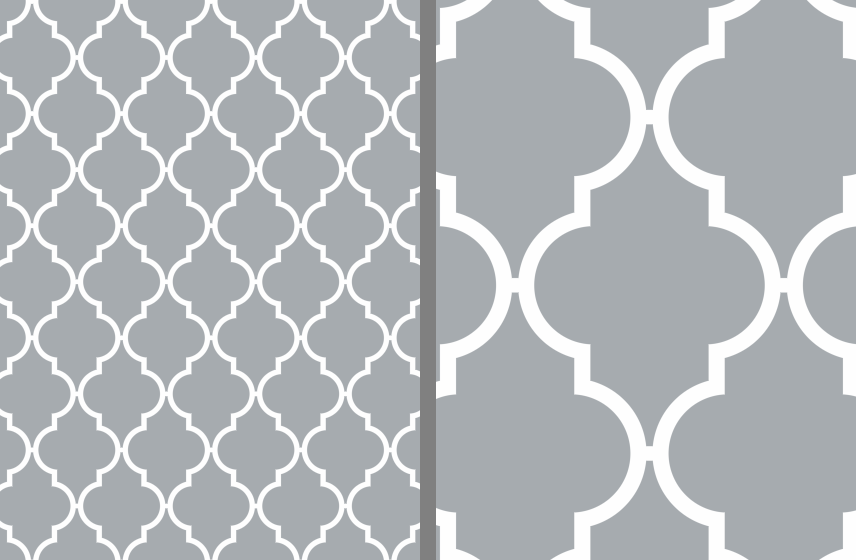
Left: the whole. Right: its middle third, enlarged.
Reproduce this pattern procedurally as a Shadertoy shader.

```glsl
// Moroccan quatrefoil trellis: white bands on flat grey, in a half-drop lattice.
// Mirror and half-turn symmetry fold the plane onto one lobe, whose band is an
// arc joined to a short upright step; a small bridge ties touching lobes.
// Lengths are in units of the horizontal repeat.

#define COLUMNS 4.69
#define CELL_HEIGHT 1.252
#define TILE_ORIGIN vec2(0.358, 0.603)
#define LOBE_CENTER 0.209
#define LOBE_RADIUS 0.250
#define STEP_X 0.250
#define HALF_BAND 0.030
#define HALF_BRIDGE 0.027
#define GROUND_COLOR vec3(0.652, 0.672, 0.688)
#define BAND_COLOR vec3(0.995)

// Fold any point into the lower half of one tile quadrant.
vec2 foldToLobe(vec2 p) {
    vec2 cell = vec2(1.0, CELL_HEIGHT);
    vec2 q = abs(mod(p - TILE_ORIGIN + 0.5 * cell, cell) - 0.5 * cell);
    return q.y > 0.25 * CELL_HEIGHT ? 0.5 * cell - q : q;
}

// Signed distance to the white trellis, negative inside the bands.
float trellisDistance(vec2 p) {
    float r = length(p - vec2(LOBE_CENTER, 0.0));
    float arc = max(abs(r - LOBE_RADIUS) - HALF_BAND, STEP_X - HALF_BAND - p.x);
    float riser = max(abs(p.x - STEP_X) - HALF_BAND, LOBE_RADIUS - HALF_BAND - r);
    float bridge = max(p.y - HALF_BRIDGE, LOBE_CENTER + LOBE_RADIUS - p.x);
    return min(min(arc, riser), bridge);
}

void mainImage(out vec4 fragColor, in vec2 fragCoord) {
    float pixel = COLUMNS / iResolution.x;
    float d = trellisDistance(foldToLobe(fragCoord * pixel));

    // Smooth the band edge over about one pixel.
    float band = 1.0 - smoothstep(-0.7 * pixel, 0.7 * pixel, d);
    fragColor = vec4(mix(GROUND_COLOR, BAND_COLOR, band), 1.0);
}
```
